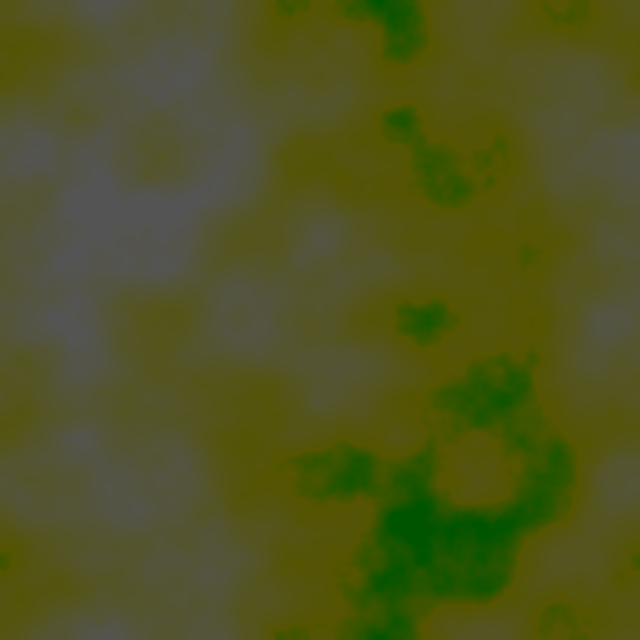
Write a Shadertoy shader that draws this texture.

```glsl
// Draws seamless dark clouds: green patches fading through olive into grey.

float hash(vec2 p) {
    return fract(sin(dot(p, vec2(127.1, 311.7))) * 43758.5453);
}

// Wrapping lattice value; cells half a period apart are complementary,
// which keeps the average at exactly one half.
float lattice(vec2 cell, float period) {
    cell = mod(cell, period);
    float flip = step(0.5 * period, cell.x);
    cell = mod(cell + 0.5 * flip * period, period);
    return abs(flip - hash(cell + 1.7 * period));
}

float valueNoise(vec2 p, float period) {
    vec2 cell = floor(p);
    vec2 f = fract(p);
    f = f * f * f * (f * (f * 6.0 - 15.0) + 10.0);
    float bottom = mix(lattice(cell, period), lattice(cell + vec2(1, 0), period), f.x);
    float top = mix(lattice(cell + vec2(0, 1), period), lattice(cell + vec2(1, 1), period), f.x);
    return mix(bottom, top, f.y);
}

// Sum of octaves, centred on zero; the broadest one is held back
float clouds(vec2 uv) {
    float sum = 0.37 * (valueNoise(uv * 4.0, 4.0) - 0.5);
    float weight = 0.25;
    float period = 8.0;
    for (int octave = 0; octave < 5; octave++) {
        sum += weight * (valueNoise(uv * period, period) - 0.5);
        weight *= 0.47;
        period *= 2.0;
    }
    return sum;
}

void mainImage(out vec4 fragColor, in vec2 fragCoord) {
    vec2 uv = fragCoord / iResolution.xy;
    float density = clouds(uv) / 0.13;

    // Red fills first (green to olive), then blue (olive to grey)
    float red = clamp(0.33 + 0.36 * (density + 0.97), 0.0, 0.33);
    float blue = clamp(0.12 * (density + 0.99), 0.0, 0.33);
    fragColor = vec4(red, 0.33, blue, 1.0);
}
```
